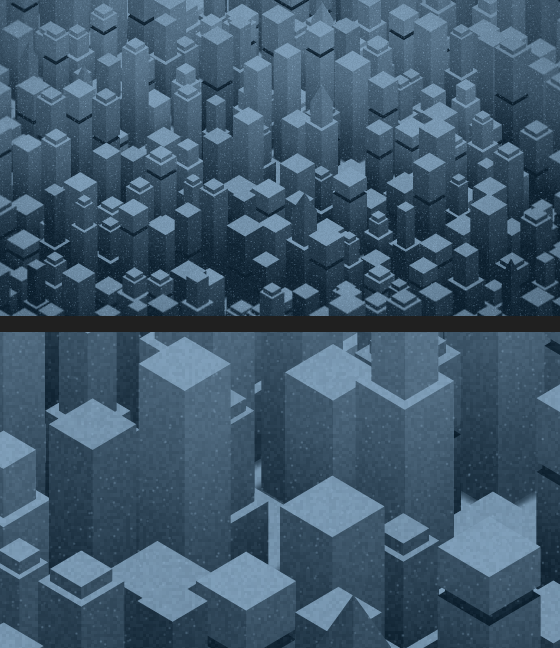
Top: the whole. Bottom: its middle third, enlarged.
This background is drawn by a Shadertoy shader. Its source:

```glsl
const vec3 SHADE = vec3(0.075, 0.152, 0.212);
const vec3 LIGHT = vec3(0.47, 0.59, 0.69);
const vec2 CELL = vec2(0.0855, 0.0505);  // half extents of a ground tile on the canvas
const float CEILING = 0.42;              // above every roof
const float LOW_RATIO = 0.17;            // share of flat podiums
const float NECK = 0.011;                // height of the recess between storeys
const float LENS_BLUR = 0.003;
const float GRAIN = 0.1;
const float SPECKS = 0.42;
const int MAX_CELLS = 14;
const int GRID = 3;                      // samples per axis

float hash(vec2 p) {
    vec3 q = fract(p.xyx * vec3(0.1031, 0.1030, 0.0973));
    q += dot(q, q.yzx + 33.33);
    return fract((q.x + q.y) * q.z);
}

struct Tower { vec2 centre; float radius, height, style, seed; };

Tower towerAt(vec2 cell) {
    Tower t;
    t.seed = hash(cell + 17.3);
    t.style = hash(cell + 41.7);
    bool low = hash(cell + 73.1) < LOW_RATIO;
    float size = hash(cell + 5.9);
    t.radius = low ? 0.43 : mix(0.24, 0.345, size);
    t.height = low ? mix(0.03, 0.08, t.seed) : mix(0.11, 0.34, pow(hash(cell + 91.2), 1.3));
    vec2 jitter = vec2(hash(cell + 11.1), hash(cell + 29.4)) * 2.0 - 1.0;
    t.centre = cell + 0.5 + jitter * (0.49 - t.radius);
    return t;
}

bool notched(Tower t) { return t.style < 0.36 && t.height > 0.1; }

// Storey i as (bottom, top, half width, taper)
vec4 storey(Tower t, int i) {
    bool setback = t.style > 0.72 && t.height > 0.1;
    float split = t.height * mix(0.55, 0.85, t.seed);
    float upper = t.radius * (setback ? 0.68 : 1.0);
    if (i == 0) return vec4(0.0, split, t.radius, 0.0);
    if (i == 1) return vec4(split, split + NECK, notched(t) ? t.radius * 0.86 : upper, 0.0);
    if (i == 2) return vec4(split + NECK, t.height + NECK, upper, 0.0);
    float base = t.height + NECK;
    if (t.style > 0.95 && setback) return vec4(base, base + 0.055, upper, upper / 0.055);
    float cap = fract(t.style * 17.0) < 0.3 ? 0.013 : 0.0;
    return vec4(base, base + cap, upper * 0.72, 0.0);
}

// Entry distances through the left wall, right wall and roof; w is the exit
vec4 hitStorey(vec2 origin, vec2 centre, vec4 s) {
    float slope = 2.0 * CELL.y * s.w;
    float width = s.z - s.w * (CEILING - s.x);
    vec2 enter = (centre - origin - width) / (1.0 + slope);
    vec2 leave = (centre - origin + width) / max(1.0 - slope, 0.05);
    vec2 level = (CEILING - s.yx) / (2.0 * CELL.y);
    return vec4(enter, level.x, min(min(leave.x, leave.y), level.y));
}

float wallTone(Tower t, int part, bool left, float z, float up) {
    float tone = -0.03 + 0.5 * smoothstep(0.08, 0.95, up);
    tone += (left ? -0.05 : 0.06) + 0.22 * (t.seed - 0.5);
    tone += 0.3 * (smoothstep(0.0, 1.0, z / t.height) - 0.45);
    return part == 1 && notched(t) ? tone * 0.15 - 0.06 : max(tone, 0.0);
}

// Walk the tiles from front to back and return the brightness
float city(vec2 p, float up) {
    vec2 g = p / CELL;
    vec2 origin = 0.5 * vec2(g.y + g.x, g.y - g.x) - CEILING / (2.0 * CELL.y);
    float travel = 0.0;
    float groundAt = CEILING / (2.0 * CELL.y);
    for (int n = 0; n < MAX_CELLS; n++) {
        vec2 cell = floor(origin + travel + 1e-4);
        Tower t = towerAt(cell);
        float nearest = 1e3, tone = 0.0;
        for (int i = 0; i < 4; i++) {
            vec4 s = storey(t, i);
            vec4 hit = hitStorey(origin, t.centre, s);
            float wall = max(hit.x, hit.y);
            float enter = max(wall, hit.z);
            if (enter < hit.w && enter < nearest) {
                nearest = enter;
                float z = CEILING - 2.0 * CELL.y * enter;
                bool covered = i == 0 && notched(t);
                tone = hit.z > wall ? (covered ? -0.05 : 0.95 + 0.1 * t.seed)
                                    : wallTone(t, i, hit.x > hit.y, z, up);
            }
        }
        if (nearest < 1e2) return tone;
        vec2 next = cell + 1.0 - origin;
        float leave = min(next.x, next.y);
        if (leave > groundAt) {
            vec2 q = abs(origin + groundAt - t.centre);
            return mix(0.3, 0.95, smoothstep(0.0, 0.12, max(q.x, q.y) - t.radius));
        }
        travel = leave;
    }
    return 0.3;
}

// Scattered pale dust
float specks(vec2 p, float scale, float pixel) {
    vec2 id = floor(p * scale);
    vec2 spot = 0.25 + 0.5 * vec2(hash(id + 3.1), hash(id + 8.7));
    float d = length(fract(p * scale) - spot) / scale;
    float lit = step(0.68, hash(id + 57.0)) * hash(id + 21.0);
    return lit * (1.0 - smoothstep(0.0, 0.0013 + 0.7 * pixel, d));
}

void mainImage(out vec4 fragColor, in vec2 fragCoord) {
    float pixel = 1.0 / iResolution.y;
    vec2 p = fragCoord * pixel;
    vec2 uv = fragCoord / iResolution.xy;

    // Supersampling widens toward the borders as a soft lens
    float border = max(smoothstep(0.38, 0.52, abs(uv.x - 0.5)), smoothstep(0.16, 0.0, uv.y));
    float spread = pixel + LENS_BLUR * border;
    float tone = 0.0;
    for (int i = 0; i < GRID * GRID; i++) {
        vec2 offset = (vec2(i % GRID, i / GRID) + 0.5) / float(GRID) - 0.5;
        tone += city(p + offset * spread, uv.y);
    }
    tone /= float(GRID * GRID);

    // Vignette, grain and dust
    float edge = smoothstep(0.3, 0.75, length((uv - vec2(0.47, 0.58)) * vec2(1.0, 0.9)));
    tone = tone * (1.0 - 0.24 * edge) - 0.07 * edge;
    tone += GRAIN * (hash(floor(p * 290.0)) - 0.5);
    tone += SPECKS * (specks(p, 75.0, pixel) + specks(p + 7.3, 118.0, pixel)) * (1.0 - 0.6 * tone);
    fragColor = vec4(mix(SHADE, LIGHT, clamp(tone, -0.08, 1.08)), 1.0);
}
```
